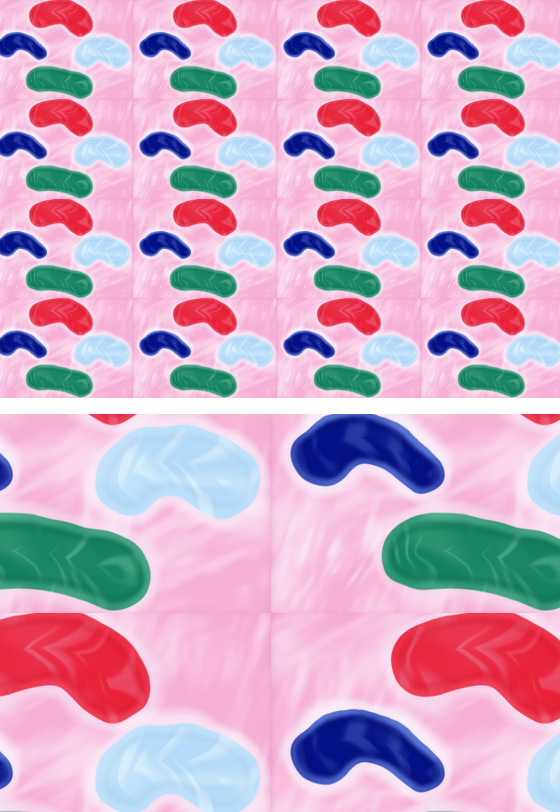
Top: the whole. Bottom: its middle third, enlarged.
A Shadertoy shader for this pattern:

```glsl
// Repeating tile of four bean-shaped paint daubs on brushed pink.
#define ROWS 4.0
#define TILE_W 1.447
#define SHIFT_X 0.110
#define WOBBLE 0.022
#define HALO_WIDTH 0.055
#define RIM_WIDTH 0.038
#define PINK vec3(0.965, 0.690, 0.835)
#define PALE_PINK vec3(0.980, 0.835, 0.920)
#define WHITE vec3(0.975, 0.945, 0.985)

float hash(vec2 p) {
    vec3 q = fract(p.xyx * 0.1031);
    q += dot(q, q.yzx + 33.33);
    return fract((q.x + q.y) * q.z);
}

float noise(vec2 p) {
    vec2 i = floor(p), f = fract(p);
    f = f * f * (3.0 - 2.0 * f);
    return mix(mix(hash(i), hash(i + vec2(1, 0)), f.x),
               mix(hash(i + vec2(0, 1)), hash(i + vec2(1, 1)), f.x), f.y);
}

// Bristle marks: noise stretched along a direction.
float bristles(vec2 p, float angle) {
    float c = cos(angle), s = sin(angle);
    vec2 q = vec2(c * p.x + s * p.y, c * p.y - s * p.x);
    q.y += 0.05 * noise(q * 5.0 + 31.0);
    return 0.6 * noise(q * vec2(6, 27) + 40.0) + 0.4 * noise(q * vec2(13, 48) + 70.0);
}

vec2 curve(vec2 a, vec2 b, vec2 c, float t) {
    return mix(mix(a, b, t), mix(b, c, t), t);
}

// Distance to a thick quadratic curve whose radius runs from r.x to r.y.
float bean(vec2 p, vec2 a, vec2 b, vec2 c, vec2 r) {
    const int STEPS = 12;
    float d = 1e3;
    vec2 from = a;
    for (int i = 1; i <= STEPS; i++) {
        vec2 to = curve(a, b, c, float(i) / float(STEPS));
        vec2 e = to - from;
        float h = clamp(dot(p - from, e) / dot(e, e), 0.0, 1.0);
        float t = (float(i) - 1.0 + h) / float(STEPS);
        d = min(d, length(p - from - h * e) - mix(r.x, r.y, t));
        from = to;
    }
    return d;
}

// Lays one daub over the ground: halo, streaked body, thin rim.
vec3 daub(vec3 ground, vec2 p, float d, vec3 deep, vec3 light,
          float streaks, float rim, float halo) {
    float px = ROWS / iResolution.y;
    float patchy = noise(p * 9.0 + 12.0);
    float glow = 1.0 - smoothstep(0.012, HALO_WIDTH * (0.5 + patchy), d);
    vec3 col = mix(ground, WHITE, glow * halo * (0.55 + 0.45 * patchy));

    // Curved brush arcs, wandering with a low noise
    vec2 q = p + 0.09 * vec2(noise(p * 6.0), noise(p * 6.0 + 19.0));
    float arc = noise(vec2(q.x * 33.0 + 200.0 * d * d, q.y * 7.0));
    float wash = noise(q * vec2(7, 12) + 5.0);
    float tone = streaks * (smoothstep(0.50, 0.95, arc) + 0.55 * smoothstep(0.4, 0.9, wash));

    // Thin paint near the edge, with a darker line just inside it
    float edge = smoothstep(-RIM_WIDTH, -0.008, d) * rim * (0.45 + 0.8 * patchy);
    float ridge = exp(-pow((d + RIM_WIDTH) / 0.012, 2.0)) * rim;
    vec3 body = mix(deep, light, clamp(max(tone, edge), 0.0, 1.0));
    body = mix(body, deep * 0.88, ridge * 0.6);
    return mix(col, body, 1.0 - smoothstep(-px, px, d));
}

vec3 paper(vec2 p) {
    float region = smoothstep(0.35, 0.65, noise(p * 3.2 + 8.0));
    float mark = mix(bristles(p, 1.95), bristles(p, -0.45), region);
    float cloud = noise(p * vec2(4.5, 6.0) + 55.0);
    vec3 col = mix(PINK, PALE_PINK, smoothstep(0.28, 0.82, 0.55 * mark + 0.45 * cloud));
    // Bare strokes at the lower left of the tile
    float bare = 1.0 - smoothstep(0.08, 0.36, length((p - vec2(0.20, 0.80)) * vec2(1.0, 1.2)));
    col = mix(col, WHITE, 0.65 * bare * smoothstep(0.48, 0.8, bristles(p, 2.0)));
    // Faint joins between tiles
    float side = min(p.x, TILE_W - p.x), top = min(p.y, 1.0 - p.y);
    col *= 1.0 - vec3(0.03, 0.09, 0.05) * exp(-side / 0.012);
    return col * (1.0 - vec3(0.01, 0.05, 0.03) * exp(-top / 0.010));
}

void mainImage(out vec4 fragColor, in vec2 fragCoord) {
    // Tile coordinates: y runs downward from 0 to 1
    vec2 uv = fragCoord / iResolution.y * ROWS;
    vec2 p = vec2(mod(uv.x + SHIFT_X, TILE_W), fract(ROWS - uv.y));
    vec2 w = p + WOBBLE * (vec2(noise(p * 11.0 + 3.0), noise(p * 11.0 + 27.0)) - 0.5);

    float red = bean(w, vec2(0.535, 0.158), vec2(0.777, 0.050), vec2(0.916, 0.236), vec2(0.130, 0.130));
    float blue = bean(w, vec2(0.180, 0.475), vec2(0.310, 0.330), vec2(0.510, 0.535), vec2(0.105, 0.068));
    float sky = bean(w, vec2(0.960, 0.556), vec2(1.100, 0.410), vec2(1.285, 0.555), vec2(0.110, 0.125));
    float green = bean(w, vec2(0.500, 0.800), vec2(0.700, 0.785), vec2(0.922, 0.860), vec2(0.130, 0.122));

    vec3 col = paper(p);
    col = daub(col, p, sky, vec3(0.71, 0.86, 0.98), vec3(0.84, 0.93, 0.99), 0.8, 0.3, 0.85);
    col = daub(col, p, red, vec3(0.91, 0.13, 0.22), vec3(0.93, 0.37, 0.48), 0.60, 0.45, 0.6);
    col = daub(col, p, blue, vec3(0.02, 0.07, 0.53), vec3(0.35, 0.45, 0.82), 0.40, 0.9, 0.95);
    col = daub(col, p, green, vec3(0.08, 0.51, 0.38), vec3(0.36, 0.70, 0.58), 0.60, 0.75, 0.6);
    fragColor = vec4(col, 1.0);
}
```
